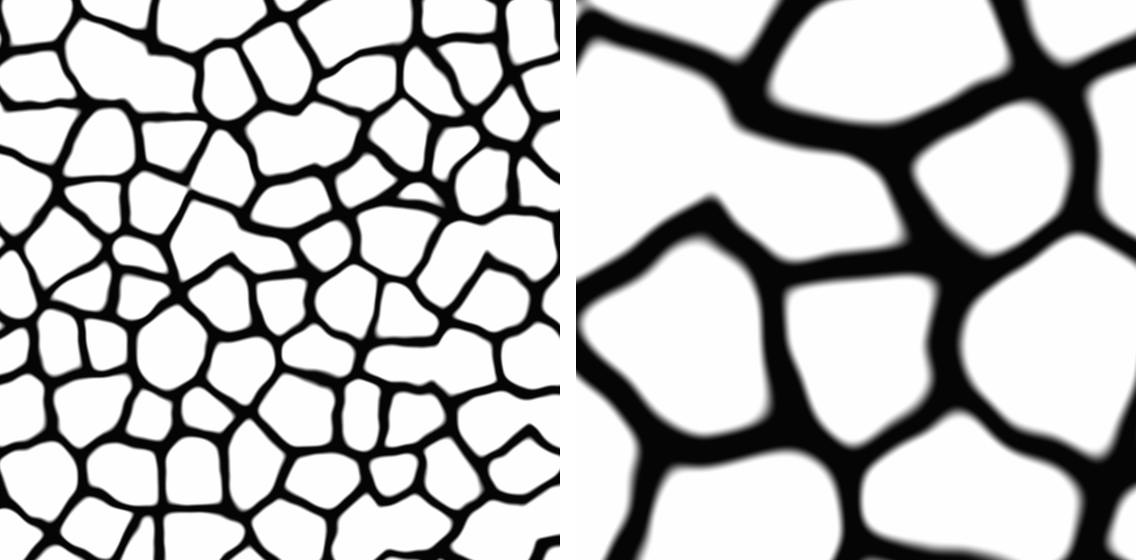
Left: the whole. Right: its middle third, enlarged.
Reproduce this pattern procedurally as a Shadertoy shader.

```glsl
// Dry-stone wall: pale rounded stones parted by dark, uneven joints.
// Stones are cells of a weighted Voronoi diagram on a jittered brick grid;
// some side-by-side cells fuse into long or bent stones.

#define GRID 9.0          // cells along the canvas height
#define JITTER 0.72       // scatter of the sites inside their cells
#define WEIGHT 0.22       // spread of the stone sizes
#define FUSE 0.22         // share of cell pairs that fuse
#define ROUNDING 0.05     // corner radius, in cells
#define JOINT_MIN 0.043   // narrowest half joint, in cells
#define JOINT_MAX 0.105   // widest half joint, in cells
#define SOFTNESS 0.036    // half width of the edge blur, in cells
#define WARP 0.16         // waviness of the outlines, in cells
#define SEED 37.0

const vec2 CELL = vec2(1.08, 0.92);
const vec3 STONE_COLOR = vec3(0.995);
const vec3 JOINT_COLOR = vec3(0.02);

vec3 hash3(vec2 p) {
    vec3 q = fract((p.xyx + SEED) * vec3(0.1031, 0.1030, 0.0973));
    q += dot(q, q.yxz + 33.33);
    return fract((q.xxy + q.yzz) * q.zyx);
}

// Smooth value noise with two independent channels
vec2 noise2(vec2 p) {
    vec2 i = floor(p), f = fract(p);
    f = f * f * (3.0 - 2.0 * f);
    vec2 low = mix(hash3(i).xy, hash3(i + vec2(1, 0)).xy, f.x);
    vec2 high = mix(hash3(i + vec2(0, 1)).xy, hash3(i + vec2(1, 1)).xy, f.x);
    return mix(low, high, f.y);
}

// Site of a cell: position in xy, weight in z
vec3 site(vec2 cell) {
    vec3 h = hash3(cell);
    float brickShift = 0.5 * mod(cell.y, 2.0) - 0.25;
    vec2 pos = cell + 0.5 + JITTER * (h.xy - 0.5) + vec2(brickShift, 0.0);
    return vec3(pos * CELL, WEIGHT * h.z);
}

float power(vec2 p, vec3 s) {
    vec2 d = p - s.xy;
    return dot(d, d) - s.z;
}

// Leading cell of the stone that a cell belongs to
vec2 stoneOf(vec2 cell) {
    float parity = step(0.5, hash3(vec2(71.0, cell.y)).x);
    vec2 lead = vec2(cell.x - mod(cell.x + parity, 2.0), cell.y);
    return hash3(lead + 113.0).y < FUSE ? lead : cell;
}

// Depth of p inside one cell, ignoring borders within the same stone
float cellDepth(vec2 p, vec2 cell, vec2 stone) {
    vec3 own = site(cell);
    float ownPower = power(p, own), sum = 0.0;
    for (int y = -2; y <= 2; y++)
    for (int x = -2; x <= 2; x++) {
        vec2 other = cell + vec2(x, y);
        if (stoneOf(other) == stone) continue;
        vec3 s = site(other);
        float border = 0.5 * (power(p, s) - ownPower) / distance(s.xy, own.xy);
        sum += exp(-border / ROUNDING);
    }
    return -ROUNDING * log(sum);
}

float smoothMax(float a, float b, float k) {
    float h = max(k - abs(a - b), 0.0) / k;
    return max(a, b) + 0.25 * h * h * k;
}

void mainImage(out vec4 fragColor, in vec2 fragCoord) {
    vec2 p = fragCoord / iResolution.y * GRID;

    // Bend the outlines
    p += WARP * (noise2(p * 1.9) - 0.5) + 0.3 * WARP * (noise2(p * 4.3 + 19.0) - 0.5);

    // Cell that owns this point
    vec2 base = floor(p / CELL), nearest = base;
    float best = 1e9;
    for (int y = -2; y <= 2; y++)
    for (int x = -2; x <= 2; x++) {
        vec2 cell = base + vec2(x, y);
        float d = power(p, site(cell));
        if (d < best) { best = d; nearest = cell; }
    }

    // Depth inside the whole stone, of one or two cells
    vec2 stone = stoneOf(nearest), partner = stone + vec2(1, 0);
    float depth = cellDepth(p, stone, stone);
    if (stoneOf(partner) == stone)
        depth = smoothMax(depth, cellDepth(p, partner, stone), 0.06);

    // Each stone has its own joint width, changing along its rim
    float variation = noise2(p * 1.4 + 50.0 * hash3(stone + 7.0).xy).x;
    float joint = mix(JOINT_MIN, JOINT_MAX, variation);
    float blur = max(SOFTNESS, 0.75 * GRID / iResolution.y);
    float mask = smoothstep(joint - blur, joint + blur, depth);
    fragColor = vec4(mix(JOINT_COLOR, STONE_COLOR, mask), 1.0);
}
```
